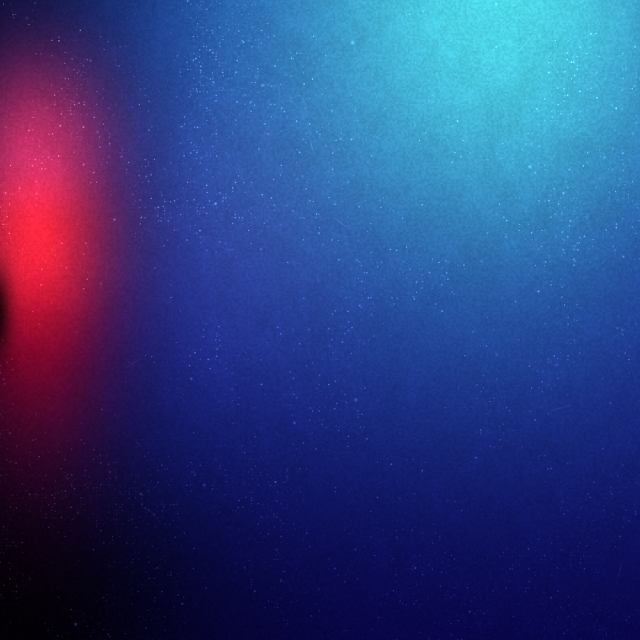
Write a Shadertoy shader that draws this background.

```glsl
const vec3 LOW_BLUE = vec3(0.03, 0.015, 0.28);
const vec3 MID_BLUE = vec3(0.09, 0.14, 0.53);
const vec3 TOP_BLUE = vec3(0.10, 0.23, 0.59);
const vec3 CYAN = vec3(0.31, 0.86, 0.92);
const vec3 HAZE = vec3(0.07, 0.05, 0.05);
const vec3 ROSE = vec3(0.90, 0.21, 0.43);
const vec3 RED = vec3(0.99, 0.15, 0.25);
const vec3 CRIMSON = vec3(0.78, 0.01, 0.13);
const vec3 DUST_LOW = vec3(0.40, 0.20, 0.58);
const vec3 DUST_HIGH = vec3(0.50, 0.62, 0.82);
const vec2 CYAN_CENTER = vec2(0.78, 1.03);
const vec2 CYAN_RADIUS = vec2(0.36, 0.45);
const vec2 RED_CENTER = vec2(0.055, 0.645);
const float RED_WIDTH = 0.115;
const float RED_RISE = 0.25;
const float RED_FALL = 0.29;
const float GRAIN_CELLS = 360.0;
const float GRAIN_STRENGTH = 0.05;
const float DUST_STRENGTH = 0.55;
const int SCRATCHES = 20;

float hash(vec2 p) {
    vec3 q = fract(vec3(p.xyx) * 0.1031);
    q += dot(q, q.yzx + 33.33);
    return fract((q.x + q.y) * q.z);
}

vec2 hash2(vec2 p) {
    return vec2(hash(p), hash(p + vec2(47.3, 91.7)));
}

float noise(vec2 p) {
    vec2 i = floor(p), f = fract(p);
    f = f * f * (3.0 - 2.0 * f);
    return mix(mix(hash(i), hash(i + vec2(1, 0)), f.x),
               mix(hash(i + vec2(0, 1)), hash(i + vec2(1, 1)), f.x), f.y);
}

float fbm(vec2 p) {
    float sum = 0.0, weight = 0.5;
    for (int i = 0; i < 4; i++) {
        sum += weight * noise(p);
        p = p * 2.03 + 17.1;
        weight *= 0.5;
    }
    return sum;
}

float blob(vec2 p, vec2 center, vec2 radius) {
    vec2 d = (p - center) / radius;
    return exp(-dot(d, d));
}

float segmentDistance(vec2 p, vec2 a, vec2 b) {
    vec2 pa = p - a, ba = b - a;
    return length(pa - ba * clamp(dot(pa, ba) / dot(ba, ba), 0.0, 1.0));
}

float disc(float d, float radius, float px) {
    return 1.0 - smoothstep(max(radius - px, 0.0), radius + px, d);
}

// Blue field with the cyan light and the shaded left side
vec3 blueField(vec2 uv) {
    vec3 col = mix(LOW_BLUE, MID_BLUE, smoothstep(-0.08, 0.58, uv.y));
    col = mix(col, TOP_BLUE, smoothstep(0.5, 1.0, uv.y));
    col = mix(col, CYAN, blob(uv, CYAN_CENTER, CYAN_RADIUS));
    col += HAZE * blob(uv, vec2(0.36, 0.66), vec2(0.2, 0.24));
    float side = smoothstep(-0.05, 0.36, uv.x);
    col *= mix(vec3(0.3, 0.2, 0.36), vec3(1.0), side);
    return col * (1.0 - 0.85 * blob(uv, vec2(0.0), vec2(0.36, 0.26)));
}

// Tall red light, longer below its center than above
vec3 addRedLight(vec3 col, vec2 uv) {
    vec2 d = uv - RED_CENTER;
    float rise = exp(-pow(max(d.y, 0.0) / RED_RISE, 3.0));
    float fall = exp(-pow(max(-d.y, 0.0) / RED_FALL, 2.0));
    float glow = rise * fall * exp(-pow(abs(d.x) / RED_WIDTH, 2.0));
    vec3 tint = mix(CRIMSON, RED, smoothstep(0.42, 0.62, uv.y));
    tint = mix(tint, ROSE, smoothstep(0.63, 0.76, uv.y));
    col = mix(col, tint, glow);
    return col * (1.0 - 0.8 * blob(uv, vec2(-0.005, 0.51), vec2(0.02, 0.065)));
}

// Specks in three sizes, denser inside worn patches
float dust(vec2 uv, float px) {
    float wear = 0.5 * smoothstep(0.42, 0.72, fbm(uv * 9.0));
    wear += 0.8 * blob(uv, vec2(0.315, 0.84), vec2(0.025, 0.09));
    wear += 0.7 * blob(uv, vec2(0.67, 0.565), vec2(0.045, 0.04));
    wear += 0.4 * blob(uv, vec2(0.18, 0.22), vec2(0.09, 0.08));
    float sum = 0.0;
    for (int i = 0; i < 3; i++) {
        float cells = 55.0 * pow(1.9, float(i));
        vec2 p = uv * cells + float(i) * 13.7, id = floor(p);
        vec2 spot = 0.3 + 0.4 * hash2(id + 5.0);
        float radius = mix(0.04, 0.14, hash(id + 29.0)) / cells;
        float chance = 0.006 + wear * (0.07 + 0.13 * float(i));
        float present = step(hash(id + 71.0), chance);
        float power = mix(0.2, 1.0, pow(hash(id + 113.0), 3.0));
        sum += present * power * disc(length(fract(p) - spot) / cells, radius, px);
    }
    return sum;
}

// Short hairlines at random places and slants
float scratches(vec2 uv, float px) {
    float sum = 0.0;
    for (int i = 0; i < SCRATCHES; i++) {
        vec2 seed = vec2(float(i) * 3.7, 8.3);
        vec2 start = hash2(seed), span = (hash2(seed + 19.0) - 0.5) * 0.07;
        float d = segmentDistance(uv, start, start + span);
        sum += 0.16 * disc(d, 0.0004, px) * noise(uv * 130.0);
    }
    return sum;
}

void mainImage(out vec4 fragColor, in vec2 fragCoord) {
    vec2 uv = fragCoord / iResolution.xy;
    float px = 1.0 / min(iResolution.x, iResolution.y);
    vec3 col = addRedLight(blueField(uv), uv);

    // Film grain, faint mottling and dust
    float grain = noise(uv * GRAIN_CELLS) - 0.5;
    float mottle = fbm(uv * vec2(34.0, 26.0)) - 0.47;
    col *= 1.0 + GRAIN_STRENGTH * (2.0 * grain + 2.0 * mottle);
    col += 0.012 * grain;
    vec3 dustColor = mix(DUST_LOW, DUST_HIGH, smoothstep(0.1, 0.7, uv.y));
    col += dustColor * (DUST_STRENGTH * dust(uv, px) + scratches(uv, px));
    fragColor = vec4(clamp(col, 0.0, 1.0), 1.0);
}
```
